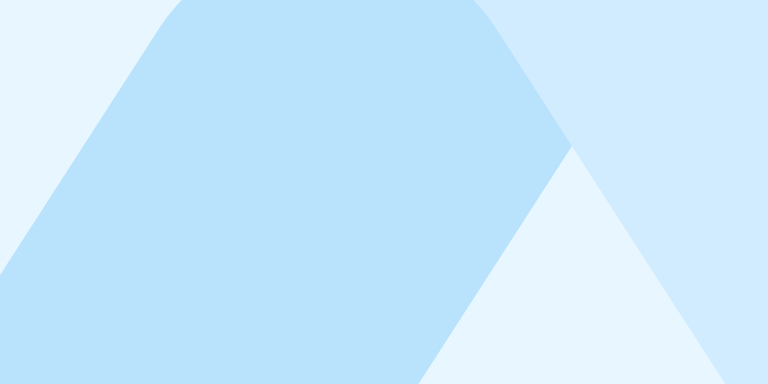
Write a Shadertoy shader that draws this background.

```glsl
const vec3 SKY_BLUE = vec3(0.725, 0.886, 0.992);
const vec3 SOFT_BLUE = vec3(0.818, 0.926, 0.996);
const vec3 PALE_BLUE = vec3(0.906, 0.965, 1.0);

// Unit normal of the right slope; the left slope mirrors it
const vec2 SLOPE_NORMAL = vec2(0.8404, 0.5420);

// Signed distance to an endless wedge with a rounded top
float roundedWedge(vec2 p, vec2 center, float radius, vec2 normal) {
    vec2 q = vec2(abs(p.x - center.x), p.y - center.y);
    vec2 downhill = vec2(normal.y, -normal.x);
    float along = dot(q, downhill);
    return (along < 0.0 ? length(q) : dot(q, normal)) - radius;
}

// Signed distance to a half plane, negative behind the normal
float halfPlane(vec2 p, vec2 anchor, vec2 normal) {
    return dot(p - anchor, normal);
}

// Smooth coverage of the negative side of a distance
float coverage(float dist, float pixel) {
    return clamp(0.5 - dist / pixel, 0.0, 1.0);
}

void mainImage(out vec4 fragColor, in vec2 fragCoord) {
    float pixel = 1.0 / iResolution.y;
    vec2 p = fragCoord * pixel;
    vec2 peakCenter = vec2(0.853, 0.638);

    // Backdrop, split behind the peak
    float leftSide = coverage(p.x - peakCenter.x, pixel);
    vec3 backdrop = mix(SOFT_BLUE, PALE_BLUE, leftSide);

    // Peak body and the pale facet at its lower right
    float band = halfPlane(p, vec2(1.4895, 0.6198), SLOPE_NORMAL * vec2(1.0, -1.0));
    vec3 body = mix(PALE_BLUE, SKY_BLUE, coverage(band, pixel));

    float peak = roundedWedge(p, peakCenter, 0.5247, SLOPE_NORMAL);
    vec3 color = mix(backdrop, body, coverage(peak, pixel));
    fragColor = vec4(color, 1.0);
}
```
